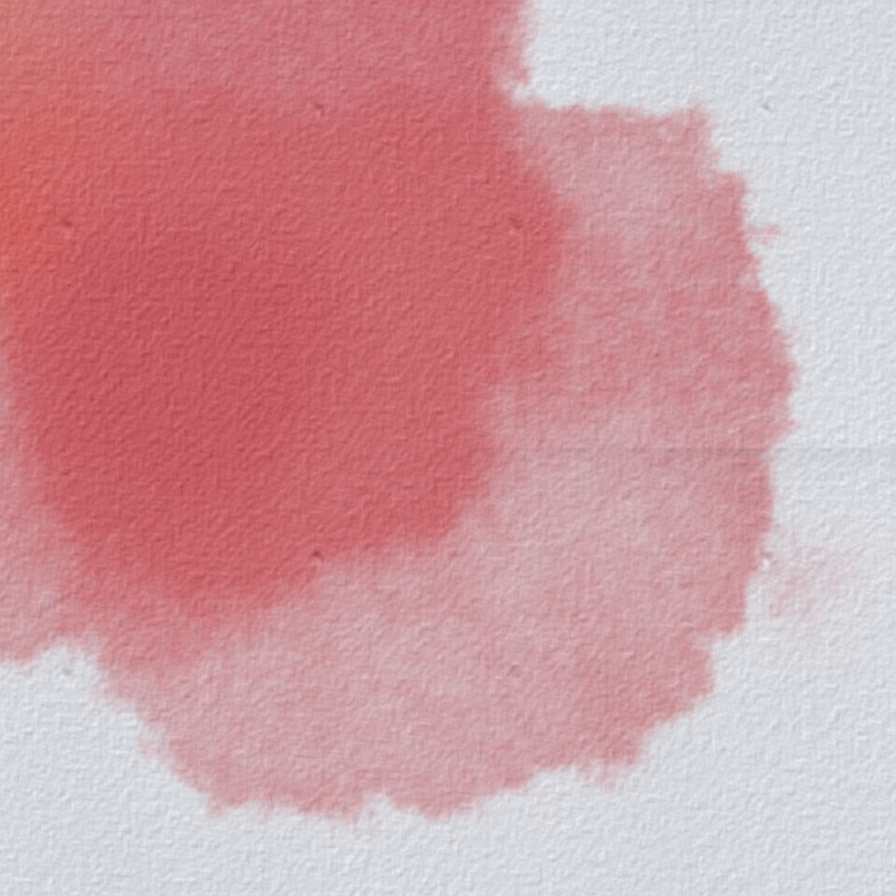
Give the GLSL for this texture, as a Shadertoy shader.

```glsl
// Translucent red and rose watercolour washes over a rough white plaster wall.

float hash(vec2 p) {
    return fract(sin(dot(p, vec2(127.1, 311.7))) * 43758.5453);
}

float noise(vec2 p) {
    vec2 cell = floor(p), f = fract(p);
    f = f * f * (3.0 - 2.0 * f);
    float low = mix(hash(cell), hash(cell + vec2(1, 0)), f.x);
    float high = mix(hash(cell + vec2(0, 1)), hash(cell + vec2(1, 1)), f.x);
    return mix(low, high, f.y);
}

float fbm(vec2 p, int octaves) {
    float sum = 0.0, weight = 0.5, total = 0.0;
    for (int i = 0; i < octaves; i++) {
        sum += weight * noise(p);
        total += weight;
        weight *= 0.55;
        p = mat2(1.6, 1.2, -1.2, 1.6) * p + 7.3;
    }
    return sum / total;
}

float disc(vec2 p, vec2 center, float radius) {
    return length(p - center) - radius;
}

// Coverage inside a distance field, with a feathered edge.
float feather(float dist, float softness) {
    return 1.0 - smoothstep(-softness, softness, dist);
}

// Ragged displacement of a wash border.
float fray(vec2 p, float seed) {
    float broad = fbm(p * 9.0 + seed, 5) - 0.5;
    float fine = fbm(p * 38.0 + seed, 3) - 0.5;
    return 0.10 * broad + 0.04 * fine;
}

vec3 paint(vec3 base, vec3 pigment, float coverage) {
    return mix(base, pigment, clamp(coverage, 0.0, 1.0));
}

float plasterHeight(vec2 p) {
    float grain = fbm(p * 190.0, 2);
    float pits = smoothstep(0.6, 0.85, noise(p * 120.0 + 19.0));
    float trowel = noise(p * vec2(170.0, 60.0) + 5.0);
    return grain + 0.35 * pits + 0.2 * trowel;
}

// Slope of the plaster facing a light at the upper left.
float relief(vec2 p) {
    vec2 towardLight = vec2(-0.0012, 0.0015);
    return plasterHeight(p - towardLight) - plasterHeight(p + towardLight);
}

// Small dent with a bright lower lip.
float dent(vec2 p, vec2 center, float size) {
    vec2 q = (p - center) / size;
    q.y += 0.4 * q.x;
    float hollow = exp(-dot(q, q));
    q.y += 1.3;
    return 0.6 * exp(-dot(q, q)) - hollow;
}

vec3 washes(vec2 p, vec3 wall) {
    float mottle = smoothstep(0.25, 0.75, fbm(p * 5.5 + 3.0, 5));
    float speckle = fbm(p * 60.0 + 11.0, 3) - 0.5;
    float edge = fray(p, 4.0);
    float deepEdge = fray(p, 23.0);
    vec3 col = wall;

    // Pale outer wash and its faint stain at the right
    float pale = min(disc(p, vec2(0.47, 0.495), 0.415), disc(p, vec2(0.06, 0.55), 0.28));
    pale = min(pale, disc(p, vec2(0.70, 0.72), 0.145));
    pale = min(pale, disc(p, vec2(0.29, 0.28), 0.175));
    float paleCover = feather(pale + edge, 0.02);
    float rim = exp(-abs(pale + edge + 0.025) * 28.0);
    float strength = 0.60 + 0.20 * mottle + 0.08 * rim + 0.3 * speckle;
    col = paint(col, vec3(0.79, 0.525, 0.55), paleCover * strength);
    float stain = feather(disc(p, vec2(0.88, 0.35), 0.055) + edge, 0.05);
    col = paint(col, vec3(0.82, 0.64, 0.67), stain * (0.4 + speckle));

    // Rose bloom and thin patches inside the pale wash
    float bloom = feather(disc(p, vec2(0.76, 0.63), 0.13) + edge, 0.13);
    col = paint(col, vec3(0.80, 0.50, 0.54), bloom * paleCover * (0.45 + speckle));
    float thin = feather(disc(p, vec2(0.65, 0.46), 0.04) + deepEdge, 0.10);
    thin = max(thin, feather(disc(p, vec2(0.71, 0.81), 0.05) + deepEdge, 0.07));
    thin = max(thin, feather(disc(p, vec2(0.15, 0.24), 0.04) + deepEdge, 0.06));
    col = paint(col, vec3(0.82, 0.71, 0.74), thin * paleCover * 0.5);

    // Upper rose wash
    float upper = feather(disc(p, vec2(0.20, 1.0), 0.375) + edge * 0.8, 0.035);
    col = paint(col, vec3(0.79, 0.43, 0.465), upper * (0.92 + 0.2 * speckle));

    // Rose fringe around the red body
    float fringe = feather(disc(p, vec2(0.21, 0.42), 0.155) + deepEdge * 1.2, 0.05);
    fringe = max(fringe, feather(disc(p, vec2(0.52, 0.65), 0.125) + deepEdge * 1.3, 0.06));
    fringe = max(fringe, feather(disc(p, vec2(0.05, 0.45), 0.08) + deepEdge, 0.07));
    col = paint(col, vec3(0.80, 0.455, 0.48), fringe * (0.72 + 0.6 * speckle));

    // Red body, lighter at the right and deeper at the heart
    float body = min(disc(p, vec2(0.27, 0.61), 0.275), disc(p, vec2(0.46, 0.71), 0.165));
    body = min(body, disc(p, vec2(0.40, 0.53), 0.155));
    float bodyCover = feather(body + deepEdge * 0.8, 0.04);
    col = paint(col, vec3(0.79, 0.40, 0.425), bodyCover * (0.93 + 0.2 * speckle));
    float heart = feather(disc(p, vec2(0.20, 0.60), 0.17) + deepEdge, 0.08);
    col = paint(col, vec3(0.765, 0.34, 0.37), heart * 0.8);

    // Orange warmth down the left side, lighter at the corner
    float warm = feather(disc(p, vec2(-0.04, 0.76), 0.12) + edge * 0.8, 0.07);
    warm = max(warm, feather(disc(p, vec2(0.04, 0.84), 0.09) + edge, 0.11));
    col = paint(col, vec3(0.82, 0.37, 0.35), warm * 0.75);
    float corner = feather(disc(p, vec2(-0.02, 1.02), 0.08), 0.13);
    return paint(col, vec3(0.82, 0.50, 0.46), corner * 0.65);
}

void mainImage(out vec4 fragColor, in vec2 fragCoord) {
    vec2 uv = fragCoord / iResolution.xy;
    vec3 wall = vec3(0.845, 0.85, 0.87) + 0.03 * (fbm(uv * 4.0, 3) - 0.5);
    vec3 col = washes(uv, wall);

    // Plaster tiles: grain, dents and a faint seam
    vec2 tile = fract(uv * 2.0);
    float light = 0.095 * relief(uv);
    light += 0.14 * dent(tile, vec2(0.71, 0.76), 0.010);
    light += 0.10 * dent(tile, vec2(0.15, 0.50), 0.014);
    float below = max(0.5 - uv.y, 0.0);
    float seam = smoothstep(0.502, 0.498, uv.y) * exp(-below * 45.0);
    light -= 0.05 * seam * smoothstep(0.3, 0.9, uv.x);
    fragColor = vec4(clamp(col + light, 0.0, 1.0), 1.0);
}
```
